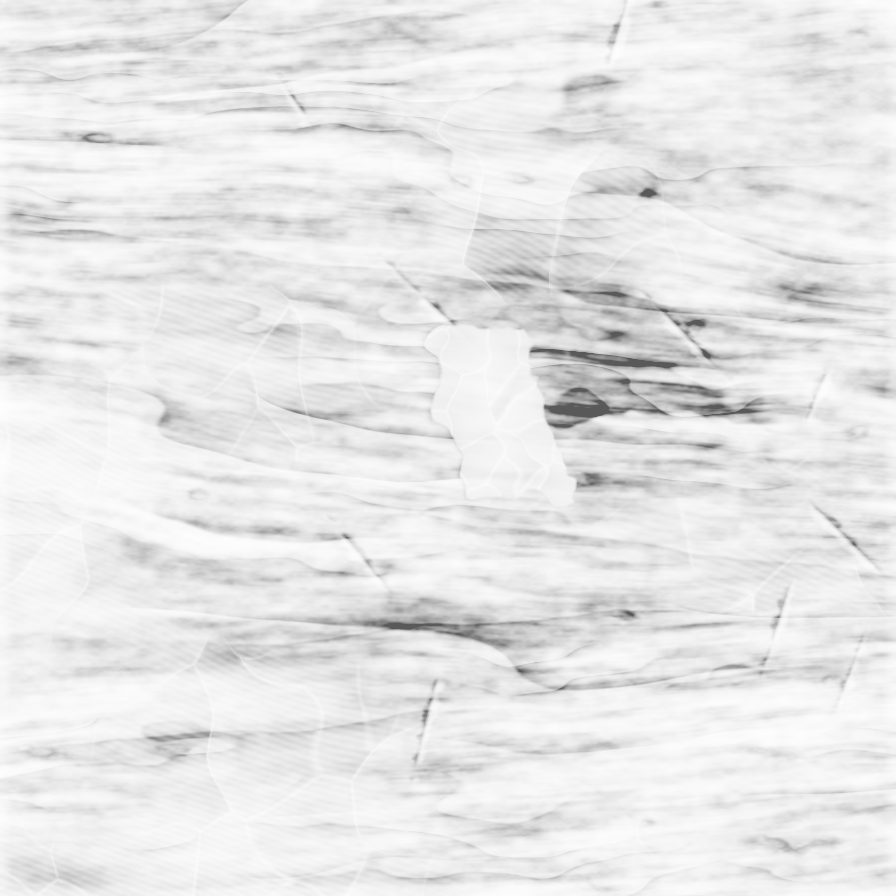
Write a Shadertoy shader that draws this texture map.

```glsl
// Pale weathered wood as a cavity map: stretched noise fibres along a bending grain,
// one-sided ledges and cracks, scattered dents, a faceted chip and a deep splinter.
// All parts add to a log-scale depth, so darkness has a long thin tail.

float hash(vec2 p) {
    return fract(sin(dot(p, vec2(127.1, 311.7))) * 43758.5);
}

// Value noise from -1 to 1
float noise(vec2 p) {
    vec2 i = floor(p), f = fract(p);
    f = f * f * (3.0 - 2.0 * f);
    float low = mix(hash(i), hash(i + vec2(1, 0)), f.x);
    float high = mix(hash(i + vec2(0, 1)), hash(i + vec2(1, 1)), f.x);
    return 2.0 * mix(low, high, f.y) - 1.0;
}

float fbm(vec2 p) {
    float sum = 0.0, amp = 0.87;
    for (int i = 0; i < 3; i++) {
        sum += amp * noise(p);
        p = p * 2.03 + 17.3;
        amp *= 0.5;
    }
    return sum;
}

// Sharp rise, slow fall, repeated
float ledge(float q, float rise) {
    float s = fract(q);
    return smoothstep(0.0, rise, s) * exp(-5.0 * s);
}

// Long wavy crack from a to b, its shadow fading downwards
float crack(vec2 p, vec2 a, vec2 b, float fade) {
    float t = (p.x - a.x) / (b.x - a.x);
    float h = mix(a.y, b.y, t) + 0.007 * fbm(p * vec2(9, 4)) - p.y;
    float ends = smoothstep(0.0, 0.15, t) * (1.0 - smoothstep(0.75, 1.0, t));
    return ends * smoothstep(-0.001, 0.003, h) * exp(-max(h, 0.0) / fade);
}

// Angular cells: x = tilted plane shade, y = distance to the cell border
vec2 facets(vec2 p) {
    vec2 cell = floor(p);
    float near = 9.0, next = 9.0, shade = 0.0;
    for (int j = -1; j <= 1; j++)
    for (int i = -1; i <= 1; i++) {
        vec2 id = cell + vec2(i, j);
        vec2 r = id + vec2(hash(id), hash(id + 31.7)) - p;
        float d = length(r), turn = 6.28 * hash(id + 5.1);
        if (d < near) {
            next = near;
            near = d;
            shade = dot(r, vec2(cos(turn), sin(turn)));
        } else next = min(next, d);
    }
    return vec2(shade, next - near);
}

// Scattered dents along the grain and steep scratches across it
float marks(vec2 p) {
    float sum = 0.0, rough = fbm(p * vec2(45, 85));
    for (int i = 0; i < 30; i++) {
        float k = float(i);
        vec2 q = p - vec2(hash(vec2(k, 1.3)), hash(vec2(k, 2.7)));
        float r = hash(vec2(k, 4.1)), side = hash(vec2(k, 6.9));
        bool scratch = i % 3 == 0;
        float turn = scratch ? (side > 0.4 ? 1.15 : -0.95) + 0.2 * r : 0.4 * (side - 0.5);
        vec2 size = scratch ? vec2(0.03 + 0.04 * r, 0.008) : vec2(0.015 + 0.04 * r * r, 0.009);
        q = vec2(cos(turn) * q.x + sin(turn) * q.y, cos(turn) * q.y - sin(turn) * q.x) / size;
        float body = 1.0 - smoothstep(0.3, 1.2, length(q) + 0.6 * rough);
        sum += body * (scratch ? 1.6 * clamp(q.y * 3.0, -0.7, 1.0) : 1.5 + 1.3 * rough);
    }
    return sum;
}

void mainImage(out vec4 fragColor, in vec2 fragCoord) {
    vec2 p = fragCoord / iResolution.xy;

    // Grain coordinate: falls to the right in the middle, rises elsewhere
    float tilt = mix(-0.06, 0.1, smoothstep(0.22, 0.48, p.y) * (1.0 - smoothstep(0.72, 0.95, p.y)));
    float v = p.y + (p.x - 0.5) * tilt;
    v += 0.012 * fbm(p * vec2(3, 7)) + 0.002 * noise(p * vec2(16, 40));
    vec2 g = vec2(p.x, v);

    // Broad patches, streaks, fibres and pores
    float patches = fbm(g * vec2(3, 6) + 4.0);
    float worn = smoothstep(-0.1, 0.5, fbm(g * vec2(3.5, 8) + 21.0));
    float fibre = fbm(g * vec2(9, 85));
    float depth = 0.8 * patches - 0.25;
    depth += 1.0 * fbm(g * vec2(4, 26) + 9.0) * (1.0 - 0.4 * worn);
    depth += fibre * (1.35 - 0.9 * worn);
    depth += 0.55 * fbm(p * vec2(55, 100)) * (1.2 - 0.6 * worn);

    // Broken ledges at two scales
    float gapA = smoothstep(-0.05, 0.5, noise(g * vec2(3, 10) + 50.0));
    float gapB = smoothstep(0.0, 0.5, noise(g * vec2(5, 16) + 70.0));
    depth += 1.9 * gapA * ledge(v * 11.0 + 0.9 * fbm(p * vec2(2, 5)), 0.04);
    depth += 1.7 * gapB * ledge(-v * 27.0 + 1.2 * fbm(p * vec2(5, 14)), 0.09);

    // Worn areas: flat angular planes and faint saw ripples
    vec2 plane = facets(p * vec2(9, 8) + 0.3 * noise(p * 14.0));
    depth += worn * (0.8 * plane.x - 0.2 - 0.6 * (1.0 - smoothstep(0.0, 0.06, plane.y)));
    depth += 0.18 * worn * sin(760.0 * (p.y + 0.35 * p.x + 0.02 * noise(p * 6.0)));
    depth += marks(p);

    // Long cracks and shaded bands
    depth += 1.2 * crack(p, vec2(-0.15, 0.77), vec2(0.95, 0.64), 0.035);
    depth += 1.0 * crack(p, vec2(0.3, 0.44), vec2(1.2, 0.34), 0.03);
    depth += 1.7 * crack(p, vec2(-0.1, 0.935), vec2(0.62, 0.995), 0.007);
    depth += 1.5 * crack(p, vec2(0.22, 0.28), vec2(0.9, 0.33), 0.008);
    depth += 1.4 * crack(p, vec2(0.02, 0.165), vec2(0.62, 0.215), 0.009);

    // Deep splinter: sharp lower lip, fading upwards
    float lip = 0.52 + 0.018 * sin((p.x - 0.61) * 8.0) - 0.2 * max(p.x - 0.78, 0.0);
    float h = p.y - lip - 0.006 * fbm(p * vec2(25, 8));
    float span = smoothstep(0.6, 0.615, p.x + 0.29 * (p.y - 0.52)) * (1.0 - smoothstep(0.84, 0.94, p.x));
    depth += span * smoothstep(0.0, 0.006, h) * exp(-max(h, 0.0) / 0.045) * (2.1 + 1.4 * fibre);

    // Pale broken chip beside the splinter
    vec2 c = p - vec2(0.55, 0.535);
    c.x += 0.3 * c.y;
    vec2 box = abs(c) - vec2(0.056, 0.09) + 0.018 * fbm(p * 22.0);
    float rim = max(box.x, box.y);
    vec2 face = facets(p * vec2(24, 17) + 0.25 * noise(p * 40.0));
    float chip = 0.9 * face.x - 0.7 - 0.7 * (1.0 - smoothstep(0.0, 0.12, face.y)) + 0.25 * fibre;
    depth += 1.3 * exp(-abs(rim) / 0.006) * smoothstep(0.0, 0.03, -c.x);
    depth = mix(depth, chip, 0.85 * (1.0 - smoothstep(-0.003, 0.003, rim)));

    // Pale outer border, then log depth to grey
    vec2 border = min(p, 1.0 - p);
    depth -= 0.7 * (1.0 - smoothstep(0.0, 0.015, min(border.x, border.y)));
    float dark = min(exp(0.72 * depth - 2.6), 0.65);
    fragColor = vec4(vec3(1.0 - dark), 1.0);
}
```
